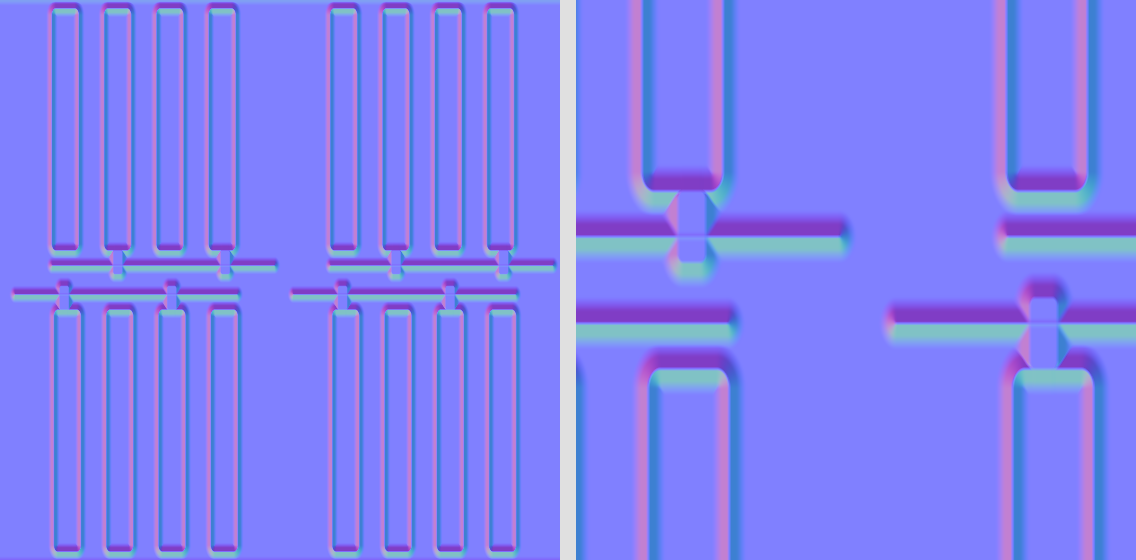
Left: the whole. Right: its middle third, enlarged.
Reproduce this texture map procedurally as a Shadertoy shader.

```glsl
// Lengths are percentages of the canvas, measured from its centre.
const float COPY_PITCH = 49.7;
const float FIRST_COPY_X = -24.15;
const vec2 SLOPE_WIDTH = vec2(0.73, 1.15);
const float EDGE_SOFTNESS = 0.35;
const float BORDER_DEPTH = 0.48;

float roundedBox(vec2 p, vec2 halfSize, float radius) {
    vec2 q = abs(p) - halfSize + radius;
    return length(max(q, 0.0)) + min(max(q.x, q.y), 0.0) - radius;
}

// Offset from the nearest of "count" evenly spaced centres
float repeatLimited(float x, float first, float pitch, float count) {
    float index = clamp(round((x - first) / pitch), 0.0, count - 1.0);
    return x - first - index * pitch;
}

float softMin(float a, float b, float softness) {
    float h = max(softness - abs(a - b), 0.0) / softness;
    return min(a, b) - 0.25 * h * h * softness;
}

// One row of outlined bars, its rail and the joining necks,
// as a distance counted in slope widths
float rowDistance(vec2 p, vec2 slopeWidth) {
    vec2 bar = vec2(repeatLimited(p.x, -14.19, 9.336, 4.0), p.y - 26.9);
    vec2 rail = p - vec2(3.32, 2.58);
    vec2 neck = vec2(repeatLimited(p.x, -4.82, 19.2, 2.0), p.y - 3.18);

    float outline = abs(roundedBox(bar / slopeWidth, vec2(2.41, 21.61) / slopeWidth, 1.0));
    float groove = roundedBox(rail / slopeWidth, vec2(19.85, 0.0) / slopeWidth, 0.0);
    float joint = max(roundedBox(neck / slopeWidth, vec2(0.82, 2.12) / slopeWidth, 0.4), 0.0);
    return min(outline, softMin(groove, joint, 0.25));
}

float surfaceHeight(vec2 p, vec2 slopeWidth, float softness) {
    vec2 cell = vec2(repeatLimited(p.x, FIRST_COPY_X, COPY_PITCH, 2.0), p.y);

    // The lower row is the upper one turned by half a circle
    float grooves = min(rowDistance(cell, slopeWidth), rowDistance(-cell, slopeWidth));
    float height = softMin(grooves, 1.0, softness);

    // Shallow groove along the top and bottom borders
    float border = min(abs(p.y - 50.55), abs(p.y + 50.9)) / slopeWidth.y;
    return min(height, mix(1.0, softMin(border, 1.0, softness), BORDER_DEPTH));
}

// Downhill direction, of length one on a full slope
vec2 surfaceTilt(vec2 p, vec2 slopeWidth, float softness, float reach) {
    vec2 dx = vec2(reach, 0.0);
    vec2 dy = vec2(0.0, reach);
    vec2 rise = vec2(
        surfaceHeight(p + dx, slopeWidth, softness) - surfaceHeight(p - dx, slopeWidth, softness),
        surfaceHeight(p + dy, slopeWidth, softness) - surfaceHeight(p - dy, slopeWidth, softness));
    return -rise * slopeWidth / (2.0 * reach);
}

// Steeper slopes face the viewer less
vec3 encodeNormal(vec2 tilt, float strength) {
    vec2 lean = tilt * strength;
    float facing = 1.0 - dot(lean * lean, vec2(2.6, 3.3));
    return vec3(0.5 + lean, facing);
}

void mainImage(out vec4 fragColor, in vec2 fragCoord) {
    vec2 p = (fragCoord / iResolution.xy - 0.5) * 100.0;
    float reach = max(0.12, 50.0 / iResolution.y);
    vec2 tilt = surfaceTilt(p, SLOPE_WIDTH, EDGE_SOFTNESS, reach);
    fragColor = vec4(encodeNormal(tilt, 0.262), 1.0);
}
```
